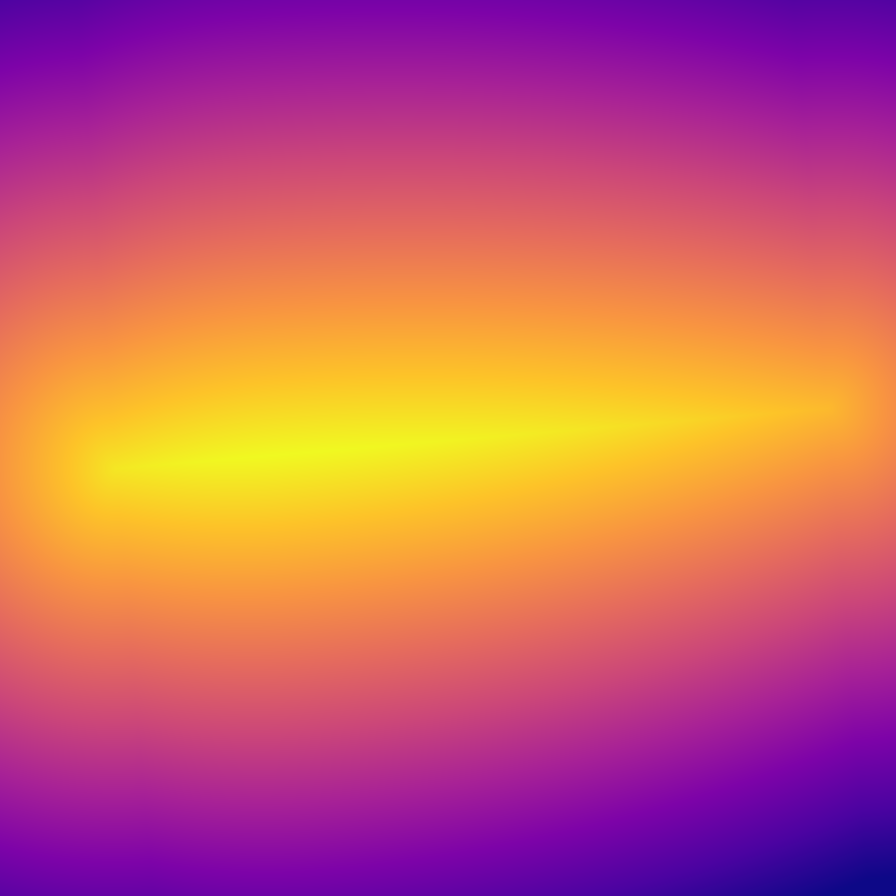
Reproduce this background procedurally as a Shadertoy shader.

```glsl
// A glowing, slightly tilted ridge fading from yellow through orange to indigo.
// Heat falls off linearly with distance to a line segment, varies along that
// segment, and is mapped to colour by a ramp of evenly spaced stops.

const vec2 RIDGE_LEFT = vec2(0.130, 0.477);
const vec2 RIDGE_RIGHT = vec2(0.924, 0.544);
const float PEAK = 0.23;          // hottest place along the ridge, 0 to 1
const float FALLOFF = 1.57;       // heat lost per canvas unit
const float LOWER_EXTRA = 0.04;   // slightly faster cooling below the ridge

// Position along the segment from a to b, clamped to its ends
float segmentParam(vec2 p, vec2 a, vec2 b) {
    vec2 ab = b - a;
    return clamp(dot(p - a, ab) / dot(ab, ab), 0.0, 1.0);
}

// Heat on the ridge itself: a lopsided parabola around the peak
float ridgeHeat(float along, float peak) {
    float offset = along - peak;
    float bend = offset < 0.0 ? 0.80 : 0.253;
    return 1.0 - bend * offset * offset;
}

// Heat anywhere on the canvas
float heatField(vec2 p, vec2 a, vec2 b) {
    float along = segmentParam(p, a, b);
    vec2 away = p - mix(a, b, along);
    float dist = length(away);
    // Using away.y keeps the upper and lower falloff continuous
    return ridgeHeat(along, PEAK) - FALLOFF * dist + LOWER_EXTRA * away.y;
}

// Indigo, violet, magenta, orange and yellow ramp
vec3 heatColor(float heat) {
    const vec3 stops[9] = vec3[9](
        vec3(0.050, 0.030, 0.528),
        vec3(0.294, 0.012, 0.631),
        vec3(0.492, 0.012, 0.659),
        vec3(0.659, 0.133, 0.588),
        vec3(0.796, 0.275, 0.475),
        vec3(0.898, 0.420, 0.365),
        vec3(0.973, 0.580, 0.255),
        vec3(0.992, 0.765, 0.157),
        vec3(0.941, 0.976, 0.129));
    float level = clamp(heat, 0.0, 1.0) * 8.0;
    int index = min(int(level), 7);
    return mix(stops[index], stops[index + 1], level - float(index));
}

void mainImage(out vec4 fragColor, in vec2 fragCoord) {
    vec2 uv = fragCoord / iResolution.xy;
    float heat = heatField(uv, RIDGE_LEFT, RIDGE_RIGHT);
    fragColor = vec4(heatColor(heat), 1.0);
}
```
